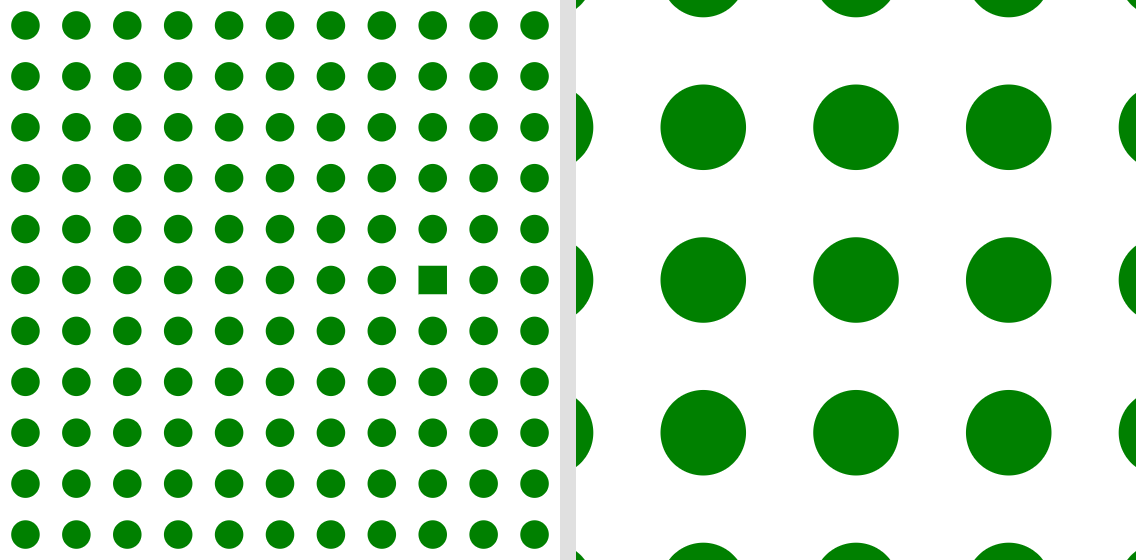
Left: the whole. Right: its middle third, enlarged.
Write a Shadertoy shader that draws this pattern.

```glsl
// Green dots on white in an 11 by 11 grid, with a single square among them.
// Each cell draws a distance function around its centre; the odd cell uses
// a box distance instead. Whole cells across and down make it tile.

float discDistance(vec2 p, float radius) {
    return length(p) - radius;
}

float squareDistance(vec2 p, float halfSide) {
    vec2 d = abs(p) - halfSide;
    return length(max(d, 0.0)) + min(max(d.x, d.y), 0.0);
}

void mainImage(out vec4 fragColor, in vec2 fragCoord) {
    // Grid cells, with local coordinates centred on each cell
    vec2 grid = 11.0 * fragCoord / iResolution.xy;
    vec2 cell = floor(grid);
    vec2 local = fract(grid) - 0.5;

    // One cell, counted from the lower left, holds the square
    bool isSquare = cell == vec2(8.0, 5.0);
    float dist = isSquare ? squareDistance(local, 0.28) : discDistance(local, 0.28);

    // Edge smoothed over one pixel, measured in cells
    float pixel = 11.0 / min(iResolution.x, iResolution.y);
    float coverage = clamp(0.5 - dist / pixel, 0.0, 1.0);

    vec3 white = vec3(1.0);
    vec3 green = vec3(0.0, 0.5, 0.0);
    fragColor = vec4(mix(white, green, coverage), 1.0);
}
```
